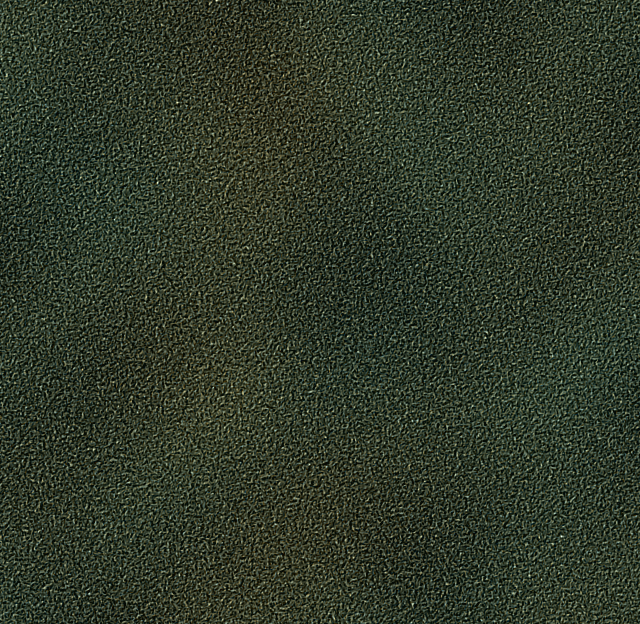
This texture is drawn by a WebGL 1 fragment shader. Its source:

```glsl
precision highp float;
uniform vec2 u_resolution;

vec4 hash4(vec2 cell) {
  vec4 k = vec4(dot(cell, vec2(127.1, 311.7)), dot(cell, vec2(269.5, 183.3)),
                dot(cell, vec2(419.2, 371.9)), dot(cell, vec2(97.3, 157.1)));
  return fract(sin(k) * 43758.5);
}

// Cellular grain: short ripples scattered around jittered points.
// x is the relief, y the same ripples with random weights for tinting.
vec2 grain(vec2 p) {
  vec2 home = floor(p);
  vec2 sum = vec2(0.0);
  for (int j = -1; j <= 1; j++) {
    for (int i = -1; i <= 1; i++) {
      for (int n = 0; n < 2; n++) {
        vec2 cell = home + vec2(float(i), float(j));
        vec4 h = hash4(cell + 0.37 * float(n));
        vec2 d = p - cell - h.xy;
        float angle = 2.5 + 2.6 * (h.z - 0.5);
        float ripple = cos(6.283 * (dot(d, vec2(cos(angle), sin(angle))) + h.w));
        ripple *= exp(-4.5 * dot(d, d));
        sum += ripple * vec2(1.0, 2.0 * fract(h.z * 17.0 + h.w * 5.0) - 1.0);
      }
    }
  }
  return sum;
}

// Rare pale specks
float specks(vec2 p) {
  vec4 h = hash4(floor(p) + 31.0);
  float r = length(fract(p) - 0.3 - 0.4 * h.xy);
  return step(0.995, h.z) * h.w * (1.0 - smoothstep(0.08, 0.28, r));
}

// Broad cloudy variation from warped, layered sines
float clouds(vec2 p) {
  p += 0.08 * sin(p.yx * 7.0 + vec2(0.6, 2.1));
  return 0.5 * sin(p.x * 11.0 + p.y * 5.0 + 2.4)
       + 0.5 * sin(p.y * 14.0 - p.x * 6.0 + 0.4)
       + 0.3 * sin(p.x * 21.0 + sin(p.y * 17.0) + 1.0);
}

void main() {
  vec2 uv = gl_FragCoord.xy / u_resolution.y;

  // Olive band wandering down the cloth, cool green elsewhere
  float middle = 0.38 + 0.06 * sin(uv.y * 11.0 - 0.7);
  float band = exp(-pow((uv.x - middle) / 0.17, 2.0));
  float olive = clamp(0.35 + 0.4 * band + 0.17 * clouds(uv.yx * 0.8 + 1.7), 0.0, 1.0);
  vec3 color = mix(vec3(0.158, 0.222, 0.172), vec3(0.222, 0.229, 0.148), olive);
  color *= 1.0 + 0.115 * clouds(uv);

  // Woven relief in two sizes
  vec2 coarse = grain(uv * 126.0);
  vec2 fine = grain(uv * 190.0 + 40.0);
  float relief = 0.16 * coarse.x + 0.135 * fine.x;
  relief += 0.5 * relief * relief - 0.008;
  color += relief * vec3(0.97, 1.0, 0.87);

  // Warm and cool flecks, then the specks
  color += (0.035 * coarse.y + 0.06 * fine.y) * vec3(1.0, 0.1, -0.9);
  color += 0.4 * specks(uv * 110.0) * vec3(1.0, 1.0, 0.85);

  gl_FragColor = vec4(max(color, vec3(0.02, 0.04, 0.02)), 1.0);
}
```
